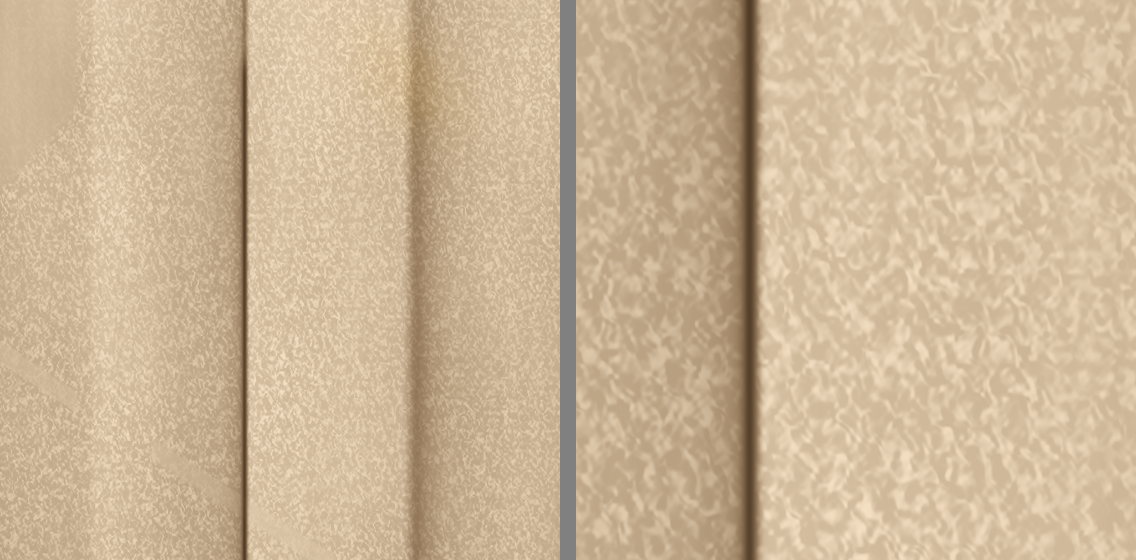
Left, the full canvas; right, a detail of the centre.
Give the GLSL for this texture, as a WebGL 2 fragment shader.

```glsl
#version 300 es
precision highp float;
// Beige cloth hanging in upright folds, with a fine grain of pale flecks.
// Fold shading comes from smooth profiles across x; the grain is lightly warped
// value noise, muted inside a few worn, slanting patches.
uniform vec2 u_resolution;
out vec4 outColor;

float hash(vec2 p) {
  return fract(sin(dot(p, vec2(127.1, 311.7))) * 43758.5453);
}

float noise(vec2 p) {
  vec2 i = floor(p), f = fract(p);
  f = f * f * (3.0 - 2.0 * f);
  return mix(mix(hash(i), hash(i + vec2(1, 0)), f.x),
             mix(hash(i + vec2(0, 1)), hash(i + vec2(1, 1)), f.x), f.y);
}

float bell(float d, float width) {
  return exp(-d * d / (width * width));
}

// Brightness offset of the folds at a point
float foldShade(vec2 p) {
  float x = p.x;
  float hem = smoothstep(0.156, 0.174, x);
  float beforeCrease = 1.0 - smoothstep(0.434, 0.446, x);
  float afterCrease = 1.0 - beforeCrease;
  float creaseDepth = mix(1.0, 0.5, smoothstep(0.86, 0.92, p.y));

  float shade = -0.014 * (1.0 - hem);
  shade += 0.045 * hem * exp(-max(x - 0.165, 0.0) / 0.07);
  shade -= 0.055 * beforeCrease * smoothstep(0.21, 0.42, x);

  // Narrow crease with a soft shadow on its left
  shade -= 0.19 * beforeCrease * exp(-max(0.437 - x, 0.0) / 0.017) * creaseDepth;
  shade -= 0.29 * bell(x - 0.4375, 0.0052) * creaseDepth;
  shade += 0.034 * afterCrease * (1.0 - smoothstep(0.55, 0.74, x));

  // Wide valley, steep on the left and fading slowly to the right
  float valley = smoothstep(0.715, 0.750, x);
  shade -= 0.25 * valley * exp(-max(x - 0.738, 0.0) / 0.036)
         * mix(1.0, 0.75, smoothstep(0.7, 0.95, p.y));
  shade -= 0.022 * valley * (1.0 - smoothstep(0.82, 0.95, x));
  shade -= 0.018 * smoothstep(0.965, 1.0, x);
  return shade;
}

// Short slanting flecks, leaning either way, centred on zero
float fleckGrain(vec2 p) {
  vec2 bend = vec2(noise(p * 110.0), noise(p * 110.0 + 31.0)) - 0.5;
  vec2 q = vec2(p.x + 0.3 * p.y, p.y) * vec2(310.0, 190.0) + bend * 1.6;
  vec2 r = vec2(p.x - 0.5 * p.y, p.y) * vec2(290.0, 200.0) + 57.0;
  float n = 0.62 * noise(q) + 0.38 * noise(r);
  return smoothstep(0.28, 0.92, n) - 0.30;
}

// A slanting band between two x positions
float wornBand(vec2 p, float height, float slope, float left, float right) {
  float d = abs(p.y - height - slope * p.x);
  return (1.0 - smoothstep(0.015, 0.023, d))
       * smoothstep(left - 0.004, left + 0.004, p.x)
       * (1.0 - smoothstep(right - 0.006, right + 0.006, p.x));
}

void main() {
  vec2 p = gl_FragCoord.xy / u_resolution;

  // Smooth worn patches
  float corner = smoothstep(-0.015, 0.015, p.y - 0.66 - 1.05 * p.x)
               * (1.0 - smoothstep(0.130, 0.148, p.x));
  float bands = max(wornBand(p, 0.372, -0.66, -0.1, 0.138),
                    wornBand(p, 0.372, -0.64, 0.272, 0.60));
  float worn = max(corner, 0.85 * bands);

  // Folds, long vertical streaks and slow mottling
  float shade = foldShade(p) + 0.012;
  shade += 0.022 * (noise(vec2(p.x * 75.0, p.y * 3.0)) - 0.5);
  shade += 0.036 * (noise(p * vec2(9.0, 6.0)) - 0.5);
  shade += 0.030 * (p.y - 0.5) - 0.014 * corner + 0.012 * bands;

  // Flecks fade in the deepest shadow and under wear
  float grainAmount = 0.115 * (1.0 - 0.8 * worn) * smoothstep(-0.42, -0.03, shade);
  grainAmount *= 0.8 + 0.4 * noise(p * vec2(14.0, 8.0) + 5.0);
  shade += grainAmount * fleckGrain(p);

  // Deep shadow turns greyer
  vec3 cloth = vec3(0.812, 0.722, 0.604);
  vec3 tint = mix(vec3(1.0, 1.06, 1.10), vec3(1.0, 1.0, 0.94),
                  smoothstep(0.18, 0.4, -shade));
  vec3 color = max(cloth + shade * tint, vec3(0.29, 0.22, 0.15));

  // Faint golden stain at the upper right
  float stain = bell(p.x - 0.73, 0.11) * bell(p.y - 0.86 + 0.45 * (p.x - 0.73), 0.09);
  color += stain * vec3(0.012, 0.0, -0.035);

  outColor = vec4(color, 1.0);
}
```
